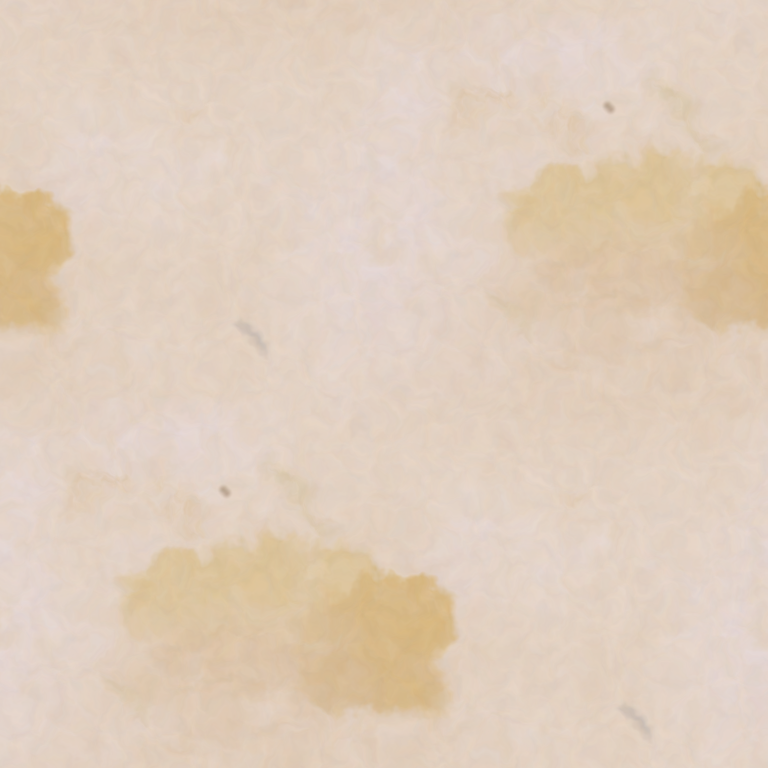
This texture is drawn by a Shadertoy shader. Its source:

```glsl
// Pale plaster-like paper with ochre watercolour stains in a half-drop repeat.
// Soft patches and strokes are folded onto a lattice with step (0.5, 0.5), and
// gradient noise wrapping on that lattice frays their edges and clouds the paper.

// Nearest copy of an offset on the half-drop lattice
vec2 fold(vec2 d) {
    float row = round(d.y * 2.0);
    d -= 0.5 * row;
    d.x -= round(d.x);
    return d;
}

// Unit gradient of a noise cell; counts must be even to wrap
vec2 gradient(vec2 cell, vec2 count) {
    float row = floor(cell.y / (count.y * 0.5));
    cell -= row * 0.5 * count;
    cell.x = mod(cell.x, count.x);
    vec3 h = fract(vec3(cell.xyx) * vec3(0.1031, 0.1030, 0.0973) + count.x * 0.017);
    h += dot(h, h.yzx + 33.33);
    float angle = 6.28318 * fract((h.x + h.y) * h.z);
    return vec2(cos(angle), sin(angle));
}

float noise(vec2 p, vec2 count) {
    p *= count;
    vec2 i = floor(p), f = p - i;
    vec2 u = f * f * f * (f * (f * 6.0 - 15.0) + 10.0);
    vec2 e = vec2(1.0, 0.0);
    float bottom = mix(dot(gradient(i, count), f),
                       dot(gradient(i + e, count), f - e), u.x);
    float top = mix(dot(gradient(i + e.yx, count), f - e.yx),
                    dot(gradient(i + 1.0, count), f - 1.0), u.x);
    return mix(bottom, top, u.y);
}

float fbm(vec2 p, vec2 count) {
    float sum = 0.0, amp = 1.0;
    for (int i = 0; i < 4; i++) {
        sum += amp * noise(p, count);
        count *= 2.0;
        amp *= 0.55;
    }
    return sum;
}

// Rounded patch of paint
float patchMask(vec2 p, vec2 centre, vec2 radius, float softness) {
    vec2 q = abs(fold(p - centre) / radius);
    float dist = pow(dot(q * q, q) + 1e-6, 1.0 / 3.0);
    return 1.0 - smoothstep(1.0 - softness, 1.0 + softness, dist);
}

// Soft brush stroke around a segment
float stroke(vec2 p, vec2 centre, vec2 halfSpan, float width) {
    vec2 d = fold(p - centre);
    d -= halfSpan * clamp(dot(d, halfSpan) / dot(halfSpan, halfSpan), -1.0, 1.0);
    return 1.0 - smoothstep(0.0, width, length(d));
}

void mainImage(out vec4 fragColor, in vec2 fragCoord) {
    vec2 p = fragCoord / iResolution.xy - vec2(0.375, 0.182);
    vec2 wobble = vec2(fbm(p, vec2(14.0)), fbm(p + vec2(0.37, 0.11), vec2(18.0)));
    vec2 w = p + 0.026 * wobble;
    vec2 local = fold(w);
    float cloud = fbm(p, vec2(6.0));
    float wash = fbm(p + 0.02 * wobble, vec2(20.0));
    float broken = clamp(0.6 + 1.3 * fbm(w, vec2(30.0)), 0.0, 1.0);

    // Paper: warm clouds, faint upright streaks, lilac veils
    vec3 col = vec3(0.889, 0.822, 0.765);
    col += cloud * vec3(0.006, 0.013, 0.026);
    col += fbm(p + 0.03 * wobble, vec2(20.0, 6.0)) * vec3(0.005, 0.008, 0.014);
    float veil = patchMask(w, vec2(-0.37, -0.03), vec2(0.1, 0.13), 0.9);
    veil = max(veil, patchMask(w, vec2(-0.16, 0.25), vec2(0.11, 0.04), 0.9));
    veil = max(veil, stroke(w, vec2(-0.36, 0.17), vec2(0.01, 0.06), 0.07));
    veil = max(veil, 0.8 * smoothstep(0.15, 0.6, cloud));
    col = mix(col, vec3(0.893, 0.836, 0.824), veil * clamp(0.7 + 1.1 * wash, 0.1, 1.0));

    // Thin tan halo around the stain
    float halo = patchMask(w, vec2(-0.03, -0.13), vec2(0.24, 0.09), 0.9);
    halo = max(halo, 0.8 * patchMask(w, vec2(0.0, 0.0), vec2(0.23, 0.13), 0.5));
    col = mix(col, vec3(0.868, 0.782, 0.695), halo * clamp(0.6 + 0.6 * wash, 0.0, 1.0));

    // Faint broken strokes beside the stain
    float flick = stroke(w, vec2(0.015, 0.168), vec2(0.034, -0.034), 0.03);
    flick = max(flick, 0.9 * stroke(w, vec2(-0.212, -0.086), vec2(0.014, -0.018), 0.03));
    col = mix(col, vec3(0.845, 0.77, 0.655), 0.75 * flick * broken);
    float dab = stroke(w, vec2(-0.14, 0.163), vec2(0.022, -0.025), 0.04);
    dab = max(dab, 0.9 * stroke(w, vec2(-0.25, 0.19), vec2(0.03, 0.015), 0.038));
    dab = max(dab, 0.6 * stroke(w, vec2(0.38, 0.172), vec2(0.025, 0.012), 0.02));
    col = mix(col, vec3(0.862, 0.768, 0.66), 0.8 * dab * broken);

    // Stain: lower wash, arched yellow wash, tan pool, ochre corner
    float lower = patchMask(w, vec2(-0.03, -0.04), vec2(0.165, 0.055), 0.45);
    col = mix(col, vec3(0.856, 0.757, 0.645), lower * clamp(0.75 + 0.6 * wash, 0.0, 1.0));
    float arch = patchMask(w, vec2(-0.075, 0.03), vec2(0.144, 0.07), 0.1);
    arch = max(arch, patchMask(w, vec2(-0.01, 0.03), vec2(0.135, 0.085), 0.12));
    arch *= smoothstep(-0.035, 0.04, local.y);
    col = mix(col, vec3(0.857, 0.762, 0.6), arch * clamp(0.86 + 0.4 * wash, 0.0, 1.0));
    float pool = patchMask(w, vec2(0.105, -0.035), vec2(0.1, 0.076), 0.13);
    pool *= smoothstep(-0.01, 0.075, local.x);
    col = mix(col, vec3(0.834, 0.722, 0.565), pool * clamp(0.88 + 0.4 * wash, 0.0, 1.0));
    float corner = patchMask(w, vec2(0.135, 0.0), vec2(0.083, 0.068), 0.1);
    corner *= smoothstep(0.04, 0.13, local.x + 0.4 * local.y) * smoothstep(-0.09, 0.0, local.y);
    corner = max(corner, 0.8 * stroke(w, vec2(0.14, -0.06), vec2(0.02, -0.025), 0.06));
    col = mix(col, vec3(0.842, 0.718, 0.51), corner * clamp(0.9 + 0.4 * wash, 0.0, 1.0));

    // Pale scrapes through the stain
    float scrape = stroke(w, vec2(-0.02, -0.016), vec2(0.06, 0.004), 0.016);
    scrape = max(scrape, stroke(w, vec2(0.05, 0.075), vec2(0.022, -0.01), 0.02));
    col = mix(col, vec3(0.885, 0.805, 0.69), 0.6 * scrape * broken);

    // Grey smudge and dark fleck
    float smudge = stroke(w, vec2(0.448, -0.118), vec2(0.01, -0.008), 0.018);
    col = mix(col, vec3(0.78, 0.73, 0.69), 0.8 * smudge);
    float fleck = stroke(p, vec2(-0.082, 0.178), vec2(0.002, -0.002), 0.009);
    col = mix(col, vec3(0.68, 0.6, 0.52), 0.8 * fleck);

    // Fine colour mottle
    col += 0.017 * fbm(w, vec2(56.0)) * vec3(0.6, 0.1, -1.0);
    col += 0.010 * fbm(w, vec2(64.0)) * vec3(-0.7, 0.7, 0.2);
    col += 0.020 * fbm(w, vec2(48.0));
    fragColor = vec4(col, 1.0);
}
```
